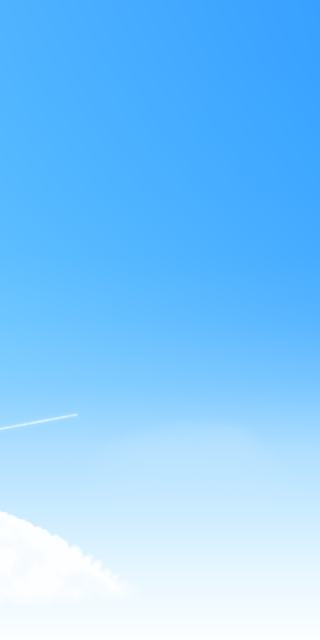
Reproduce this texture procedurally as a WebGL 2 fragment shader.

```glsl
#version 300 es
precision highp float;

#define SIDE_TINT vec2(0.046, 0.036)
#define CLOUD_WHITE vec3(0.992, 0.996, 1.0)
#define CLOUD_SHADE vec3(0.93, 0.972, 1.0)
#define TRAIL_START vec2(-0.02, 0.326)
#define TRAIL_END vec2(0.119, 0.352)
#define TRAIL_WIDTH 0.0030
#define PUFF_COUNT 16
#define HAZE_STRENGTH 0.10

uniform vec2 u_resolution;
out vec4 fragColor;

// Red and green of the sky at even steps from top to bottom; blue stays full
const vec2 SKY[11] = vec2[11](
    vec2(0.265, 0.665), vec2(0.270, 0.672), vec2(0.280, 0.684), vec2(0.295, 0.694),
    vec2(0.320, 0.710), vec2(0.390, 0.743), vec2(0.500, 0.795), vec2(0.685, 0.872),
    vec2(0.800, 0.924), vec2(0.910, 0.968), vec2(0.988, 0.995));

float hash(vec2 p) {
    p = fract(p * vec2(0.1031, 0.1137));
    p += dot(p, p.yx + 33.33);
    return fract((p.x + p.y) * p.x * 17.0);
}

float noise(vec2 p) {
    vec2 i = floor(p), f = fract(p);
    f = f * f * (3.0 - 2.0 * f);
    return mix(mix(hash(i), hash(i + vec2(1, 0)), f.x),
               mix(hash(i + vec2(0, 1)), hash(i + vec2(1, 1)), f.x), f.y);
}

float fbm(vec2 p) {
    float sum = 0.0, amplitude = 0.5;
    for (int i = 0; i < 5; i++) {
        sum += amplitude * noise(p);
        p = p * 2.03 + 7.1;
        amplitude *= 0.5;
    }
    return sum;
}

vec3 skyColor(vec2 uv) {
    float t = clamp(1.0 - uv.y, 0.0, 1.0) * 10.0;
    int i = min(int(t), 9);
    vec2 rg = mix(SKY[i], SKY[i + 1], t - float(i));
    float sideFade = 1.0 - smoothstep(0.45, 0.75, 1.0 - uv.y);
    rg += SIDE_TINT * (1.0 - 2.0 * uv.x) * sideFade;
    return vec3(rg, 1.0);
}

// Height of the cloud's upper edge
float cloudTop(float x) {
    return 0.196 - 0.17 * x - 0.26 * x * x;
}

// Signed distance to the body joined with round puffs along its edge
float cloudDistance(vec2 p) {
    float d = (p.y - cloudTop(p.x * 2.0) + 0.006) * 0.8;
    for (int i = 0; i < PUFF_COUNT; i++) {
        float k = float(i);
        float x = (k + 0.6 * hash(vec2(k, 3.0))) * 0.0138 - 0.004;
        float r = mix(0.016, 0.006, k / float(PUFF_COUNT)) * (0.7 + 0.6 * hash(vec2(k, 9.0)));
        vec2 center = vec2(x, cloudTop(x * 2.0) - r * 0.8);
        d = min(d, length(p - center) - r);
    }
    return d + 0.008 * (fbm(p * 90.0) - 0.5);
}

float trailMask(vec2 p) {
    vec2 axis = TRAIL_END - TRAIL_START;
    float along = clamp(dot(p - TRAIL_START, axis) / dot(axis, axis), 0.0, 1.0);
    float d = length(p - TRAIL_START - axis * along);
    float core = 1.0 - smoothstep(0.0, TRAIL_WIDTH, d);
    float glow = exp(-d * d / 0.00003) * 0.15;
    return (core * 0.6 + glow) * (0.75 + 0.4 * noise(p * 180.0));
}

void main() {
    vec2 uv = gl_FragCoord.xy / u_resolution;
    vec2 p = uv * vec2(0.5, 1.0);
    vec3 color = skyColor(uv);

    // Faint bank of haze with a soft crest right of centre
    float wisps = fbm(p * vec2(14.0, 24.0));
    float crest = 0.345 - 0.65 * pow(uv.x - 0.58, 2.0) + 0.035 * (wisps - 0.5);
    float haze = smoothstep(0.012, -0.012, uv.y - crest) * smoothstep(0.18, 0.31, uv.y);
    haze *= smoothstep(0.2, 0.48, uv.x) * (1.0 - smoothstep(0.72, 1.0, uv.x));
    color = mix(color, vec3(1.0), haze * HAZE_STRENGTH * (0.6 + 0.8 * wisps));

    // Condensation trail
    color = mix(color, vec3(0.94, 0.98, 1.0), trailMask(p));

    // Low cloud, dissolving at its base and right tip
    float d = cloudDistance(p);
    float softness = mix(0.002, 0.008, smoothstep(0.1, 0.45, uv.x));
    float mask = 1.0 - smoothstep(-softness, softness, d);
    float base = 0.057 + 0.016 * uv.x + 0.014 * (fbm(p * 35.0) - 0.5);
    mask *= smoothstep(base - 0.012, base + 0.018, uv.y);
    mask *= 1.0 - smoothstep(0.34, 0.48, uv.x);
    float billow = smoothstep(0.45, 0.75, fbm(p * 32.0 + 4.0));
    float shade = billow * smoothstep(0.0, 0.03, -d) * 0.55;
    color = mix(color, mix(CLOUD_WHITE, CLOUD_SHADE, shade), mask);

    fragColor = vec4(clamp(color, 0.0, 1.0), 1.0);
}
```
